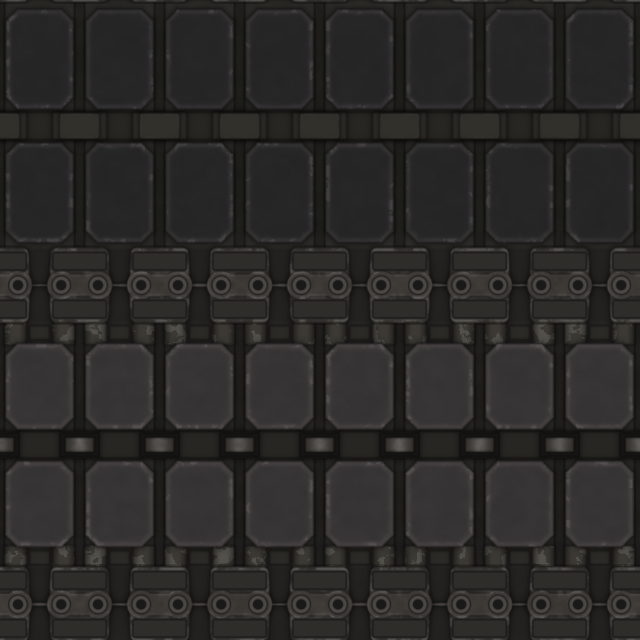
Write a Shadertoy shader that draws this pattern.

```glsl
const float COLUMNS = 8.0;

float hash(vec2 p) {
    return fract(sin(dot(p, vec2(127.1, 311.7))) * 43758.5453);
}

float noise(vec2 p) {
    vec2 i = floor(p), f = fract(p);
    f = f * f * (3.0 - 2.0 * f);
    return mix(mix(hash(i), hash(i + vec2(1, 0)), f.x),
               mix(hash(i + vec2(0, 1)), hash(i + vec2(1, 1)), f.x), f.y);
}

float fbm(vec2 p) {
    float sum = 0.0, amp = 0.5;
    for (int i = 0; i < 4; i++) {
        sum += amp * noise(p);
        p = p * 2.03 + 7.1;
        amp *= 0.5;
    }
    return sum;
}

float box(vec2 p, vec2 halfSize, float radius) {
    vec2 q = abs(p) - halfSize + radius;
    return length(max(q, 0.0)) + min(max(q.x, q.y), 0.0) - radius;
}

float chamferBox(vec2 p, vec2 halfSize, float cut) {
    vec2 q = abs(p) - halfSize;
    return max(box(p, halfSize, 0.03), (q.x + q.y + cut) * 0.7071);
}

float fill(float d, float aa) { return 1.0 - smoothstep(-aa, aa, d); }

float line(float d, float width, float aa) { return fill(abs(d) - width, aa); }

float glow(float d, float width) { return exp(-d * d / (width * width)); }

// Soft contact shadow outside, flat colour inside
vec3 plate(vec3 base, float d, vec3 color, float aa) {
    base *= 1.0 - 0.4 * exp(-max(d, 0.0) / 0.03);
    return mix(base, color * (1.0 - 0.3 * glow(d, 0.02)), fill(d, aa));
}

// Rubber pad with a worn, chamfered rim
vec3 pad(vec3 base, vec2 p, vec2 halfSize, vec3 face, vec3 rim, float grime, float wear, float aa) {
    float d = chamferBox(p, halfSize, 0.15);
    vec3 color = face * (0.94 + 0.12 * grime);
    float edge = glow(d + 0.035 + 0.025 * (wear - 0.5), 0.036);
    color = mix(color, rim, edge * (0.6 + 0.4 * wear));
    color += 0.07 * smoothstep(0.55, 0.68, wear) * glow(d + 0.025, 0.03);
    return plate(base, d, color, aa);
}

// Paired blocks that hold a pad row to the connectors
vec3 tabs(vec3 base, vec2 p, float wear, float aa) {
    vec2 q = vec2(abs(p.x) - 0.30, p.y);
    float curve = 1.0 - 0.35 * smoothstep(0.03, 0.14, abs(q.x));
    vec3 color = vec3(0.235, 0.225, 0.205) * curve;
    color += 0.09 * smoothstep(0.52, 0.57, wear) * curve;
    base = plate(base, box(p, vec2(0.13, 0.09), 0.03), vec3(0.17, 0.165, 0.15), aa);
    return plate(base, box(q, vec2(0.14, 0.15), 0.03), color, aa);
}

// Twin-bolt connector with two recessed slots
vec3 connector(vec3 base, vec2 p, float wear, float aa) {
    vec3 steel = vec3(0.215, 0.205, 0.19) * (0.85 + 0.3 * wear);
    vec3 bright = vec3(0.34, 0.32, 0.31);
    float worn = smoothstep(0.35, 0.65, wear);
    float rod = max(abs(p.y) - 0.018 - 0.02 * (wear - 0.5), 0.36 - abs(p.x));
    base = mix(base, vec3(0.12, 0.118, 0.11), 0.7 * fill(abs(p.y) - 0.46, 0.03));
    base = plate(base, rod, bright, aa);

    float body = box(p, vec2(0.385 - 0.05 * abs(p.y), 0.475), 0.08);
    base = plate(base, body, steel, aa);
    base += 0.06 * worn * glow(body + 0.03, 0.022) * fill(body, aa);

    // Raised bar joining the bolt lobes
    vec2 bolt = vec2(abs(p.x) - 0.23, p.y);
    float lobe = min(length(bolt) - 0.175, box(p, vec2(0.25, 0.135), 0.04));
    base = plate(base, lobe, steel * 1.12, aa);
    base = mix(base, bright, (0.4 + 0.45 * worn) * line(lobe + 0.012, 0.012, aa + 0.008));

    vec2 slot = vec2(p.x, abs(p.y) - 0.3);
    float recess = box(slot, vec2(0.335, 0.11), 0.03);
    base = mix(base, vec3(0.185, 0.175, 0.16), fill(recess, aa));
    base = mix(base, vec3(0.095), 0.75 * line(recess, 0.012, aa));
    base += 0.06 * worn * glow(recess - 0.035, 0.018) * fill(body, aa);

    float r = length(bolt);
    base = mix(base, vec3(0.13, 0.125, 0.12), fill(r - 0.125, aa));
    base = mix(base, vec3(0.29, 0.28, 0.265), fill(r - 0.108, aa));
    return mix(base, vec3(0.10, 0.10, 0.095), fill(r - 0.065, aa));
}

void mainImage(out vec4 fragColor, in vec2 fragCoord) {
    vec2 p = vec2(fragCoord.x, iResolution.y - fragCoord.y) * COLUMNS / iResolution.y;
    float aa = COLUMNS / iResolution.y;
    float padX = fract(p.x) - 0.495;
    float linkX = fract(p.x + 0.505) - 0.5;
    float grime = fbm(p * 6.0);
    float wear = fbm(p * 9.0 + 31.0);

    // Carriers separated by dark grooves
    float groove = abs(linkX);
    vec3 color = mix(vec3(0.125, 0.122, 0.115), vec3(0.17, 0.166, 0.152), smoothstep(0.02, 0.12, groove));
    color *= (0.88 + 0.24 * grime) * (1.0 - 0.35 * line(groove - 0.06, 0.012, aa));

    // Hinge plates on the dark half
    vec2 hinge = vec2(linkX, p.y - 1.575);
    color = plate(color, abs(hinge.y) - 0.175, vec3(0.155, 0.15, 0.135), aa);
    color = plate(color, box(hinge, vec2(0.34, 0.17), 0.03), vec3(0.175, 0.17, 0.153), aa);
    color = plate(color, box(hinge, vec2(0.25, 0.16), 0.03), vec3(0.195, 0.187, 0.168), aa);
    color += 0.05 * wear * line(box(hinge, vec2(0.235, 0.145), 0.03), 0.012, aa);

    // Polished rollers on the light half
    vec2 roller = vec2(linkX, p.y - 5.56);
    color = plate(color, abs(roller.y) - 0.17, vec3(0.155, 0.15, 0.138), aa);
    color = plate(color, box(roller, vec2(0.25, 0.15), 0.02), vec3(0.095, 0.093, 0.088), aa);
    float shine = glow(roller.x, 0.10) * (0.5 + wear);
    color = plate(color, box(roller, vec2(0.18, 0.09), 0.02), vec3(0.20, 0.19, 0.175) + 0.16 * shine, aa);

    color = tabs(color, vec2(padX, p.y - 4.16), wear, aa);
    color = tabs(color, vec2(padX, p.y - 6.97), wear, aa);

    for (int i = 0; i < 2; i++) {
        float row = float(i);
        color = pad(color, vec2(padX, p.y - 0.74 - 1.67 * row), vec2(0.43, 0.63),
                    vec3(0.148, 0.148, 0.15), vec3(0.215, 0.205, 0.205), grime, wear, aa);
        color = pad(color, vec2(padX, p.y - 4.83 - 1.47 * row), vec2(0.43, 0.54),
                    vec3(0.212, 0.205, 0.207), vec3(0.285, 0.263, 0.265), grime, wear, aa);
        float y = mod(p.y - 3.565 - 3.99 * row + 4.0, COLUMNS) - 4.0;
        if (abs(y) < 0.5) color = connector(color, vec2(linkX, y), wear, aa);
    }
    fragColor = vec4(color, 1.0);
}
```
